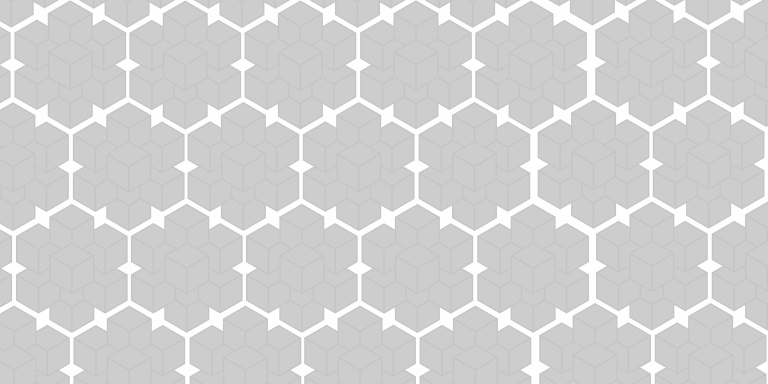
Reproduce this pattern procedurally as a Shadertoy shader.

```glsl
// Pale grey clusters of seven isometric cubes, packed as hexagons on white with one wide seam.

// Hash without sine, from cell index to 0..1
vec2 hash22(vec2 p) {
    vec3 q = fract(vec3(p.xyx) * vec3(0.1031, 0.1030, 0.0973));
    q += dot(q, q.yzx + 33.33);
    return fract((q.xx + q.yz) * q.zy);
}

// Signed distance to a pointy-top hexagon with the given apothem
float hexagon(vec2 p, float apothem) {
    p = abs(p);
    return max(p.x, dot(p, vec2(0.5, 0.866))) - apothem;
}

// Distance to the three inner edges that meet at the front corner
float innerEdges(vec2 p) {
    p.x = abs(p.x);
    float upper = abs(dot(p, vec2(-0.5, 0.866)));
    float lower = length(vec2(p.x, max(p.y, 0.0)));
    return min(upper, lower);
}

// Paints one outlined cube over the colour below
vec3 paintCube(vec3 below, vec2 p, float pixel) {
    float d = hexagon(p, 0.0586);
    float stroke = min(abs(d + 0.0016), innerEdges(p)) - 0.0018;
    float ink = clamp(0.5 - stroke / pixel, 0.0, 1.0);
    vec3 face = mix(vec3(0.802), vec3(0.77), ink);
    return mix(below, face, clamp(0.5 - d / pixel, 0.0, 1.0));
}

// Paints six cubes in a ring, lowest first, then the middle cube
vec3 paintCluster(vec3 color, vec2 p, float pixel) {
    for (int k = 0; k < 7; k++) {
        float side = k % 2 == 1 ? 1.0 : -1.0;
        float angle = radians(-90.0 + 60.0 * side * float((k + 1) / 2));
        float ring = k < 6 ? 0.1003 : 0.0;
        color = paintCube(color, p - ring * vec2(cos(angle), sin(angle)), pixel);
    }
    return color;
}

// Centre of a cluster; rows count downwards
vec2 clusterCenter(float column, float row) {
    float stagger = 0.5 * mod(row, 2.0);
    vec2 center = vec2(0.1823 + 0.3003 * (column + stagger) + 0.0018 * row,
                       0.8307 - 0.2648 * row);
    // Everything right of the seam is pushed aside
    center += step(1.46, center.x) * vec2(0.0105, 0.0065);
    // Slight unevenness of the gaps
    return center + (hash22(vec2(column, row) + 17.0) - 0.5) * vec2(0.0026, 0.0012);
}

void mainImage(out vec4 fragColor, in vec2 fragCoord) {
    float pixel = 1.0 / iResolution.y;
    vec2 p = fragCoord * pixel;
    vec3 color = vec3(0.995);

    // Visit the clusters around this point
    float nearRow = round((0.8307 - p.y) / 0.2648);
    for (int j = -1; j <= 1; j++) {
        float row = nearRow + float(j);
        float nearColumn = round((p.x - 0.1823) / 0.3003 - 0.5 * mod(row, 2.0));
        for (int i = -1; i <= 1; i++) {
            vec2 q = p - clusterCenter(nearColumn + float(i), row);
            if (length(q) < 0.18) color = paintCluster(color, q, pixel);
        }
    }
    fragColor = vec4(color, 1.0);
}
```
